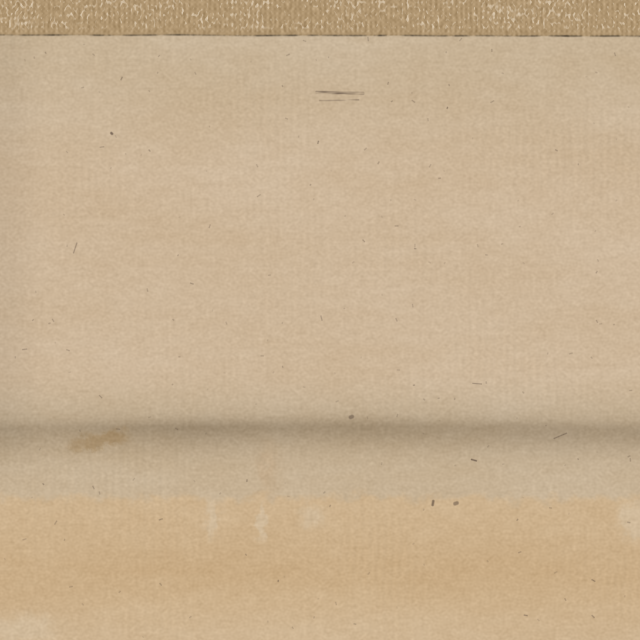
A WebGL 2 fragment shader for this texture:

```glsl
#version 300 es
precision highp float;
// Aged laid paper with a cloth strip on top, a soft horizontal fold and a tan water stain.
uniform vec2 u_resolution;
out vec4 fragColor;

vec2 hash2(vec2 p) {
  vec3 q = fract(p.xyx * vec3(0.1031, 0.1030, 0.0973));
  q += dot(q, q.yzx + 33.33);
  return fract((q.xx + q.yz) * q.zy);
}

float cornerSlope(vec2 cell, vec2 offset, vec2 f) {
  return dot(hash2(cell + offset) * 2.0 - 1.0, f - offset);
}

float gradientNoise(vec2 p) {
  vec2 i = floor(p), f = p - i;
  vec2 u = f * f * f * (f * (f * 6.0 - 15.0) + 10.0);
  return mix(
    mix(cornerSlope(i, vec2(0, 0), f), cornerSlope(i, vec2(1, 0), f), u.x),
    mix(cornerSlope(i, vec2(0, 1), f), cornerSlope(i, vec2(1, 1), f), u.x), u.y);
}

float fbm(vec2 p) {
  float sum = 0.0, amp = 1.0;
  for (int i = 0; i < 4; i++) {
    sum += amp * gradientNoise(p);
    p = p * 2.03 + 17.3;
    amp *= 0.55;
  }
  return sum;
}

// Soft elliptical blob, 1 at its centre
float blob(vec2 p, vec2 centre, vec2 radius) {
  vec2 d = (p - centre) / radius;
  return exp(-dot(d, d));
}

// Soft-edged line segment
float stroke(vec2 p, vec2 a, vec2 b, float width) {
  vec2 ab = b - a;
  float t = clamp(dot(p - a, ab) / dot(ab, ab), 0.0, 1.0);
  float soft = max(1.0 / u_resolution.y, 0.0017);
  return 1.0 - smoothstep(width - soft, width + soft, length(p - a - ab * t));
}

// Small fibres and specks, at most one in each grid cell
float specks(vec2 p, float cells, float density) {
  vec2 cell = floor(p * cells);
  vec2 pick = hash2(cell + 51.0), place = hash2(cell + 7.0);
  vec2 centre = (cell + 0.2 + 0.6 * place) / cells;
  float angle = pick.y * 6.28;
  vec2 reach = vec2(cos(angle), sin(angle)) * (0.0003 + 0.003 * place.x * place.y);
  return step(pick.x, density) * (0.3 + 0.7 * place.y) * stroke(p, centre - reach, centre + reach, 0.0008);
}

void main() {
  vec2 uv = gl_FragCoord.xy / u_resolution;

  // Sheet: cooler near the top and the fold, warmer between
  float warmth = smoothstep(0.95, 0.70, uv.y) * smoothstep(0.34, 0.43, uv.y);
  float cloud = fbm(uv * vec2(3.0, 9.0) + 4.0);
  vec3 color = mix(vec3(0.777, 0.695, 0.580), vec3(0.802, 0.712, 0.598), warmth);
  color += cloud * vec3(0.020, 0.026, 0.035);
  color *= 1.0 - 0.04 * smoothstep(0.08, 0.0, uv.x) * smoothstep(0.2, 0.4, uv.y);

  // Tan stain with a ragged upper edge and paler patches
  vec2 frayed = uv + 0.018 * vec2(fbm(uv * 38.0), fbm(uv * 38.0 + 40.0));
  float ragged = 0.222 + 0.014 * gradientNoise(vec2(uv.x * 13.0, 2.0)) + 0.016 * fbm(uv * 36.0);
  float stain = 1.0 - smoothstep(-0.009, 0.009, uv.y - ragged);
  float pale = blob(frayed, vec2(0.330, 0.195), vec2(0.013, 0.035))
             + blob(frayed, vec2(0.408, 0.187), vec2(0.010, 0.035))
             + 0.8 * blob(frayed, vec2(0.487, 0.190), vec2(0.024, 0.022))
             + 1.3 * blob(frayed, vec2(0.992, 0.187), vec2(0.028, 0.030))
             + 0.8 * blob(frayed, vec2(0.030, 0.015), vec2(0.080, 0.028));
  vec3 tanStain = mix(vec3(0.803, 0.696, 0.553), vec3(0.785, 0.670, 0.518), blob(uv, vec2(0.5, 0.10), vec2(1.0, 0.05)));
  tanStain += vec3(0.006, 0.012, 0.020) * smoothstep(0.07, 0.0, uv.y) + cloud * vec3(0.015, 0.020, 0.025);
  tanStain = mix(tanStain, vec3(0.822, 0.738, 0.620), 0.8 * smoothstep(0.1, 0.9, pale));
  color = mix(color, tanStain, stain);

  // Fold: a rounded dark trough, fading faster above than below
  float crease = uv.y - 0.328 - 0.006 * sin(uv.x * 3.14) - 0.002 * gradientNoise(vec2(uv.x * 6.0, 9.0));
  float shade = exp(-pow(abs(crease) / (crease > 0.0 ? 0.013 : 0.033), 1.6));
  color *= 1.0 - shade * vec3(0.140, 0.150, 0.165) * (1.0 + 0.5 * gradientNoise(uv * vec2(5.0, 20.0)));
  color *= 1.0 - 0.04 * blob(uv, vec2(0.5, 0.335), vec2(3.0, 0.040));

  // Brown smudge and faint rust below the crease
  float smudge = blob(frayed, vec2(0.172, 0.315), vec2(0.026, 0.012))
               + 0.8 * blob(frayed, vec2(0.134, 0.307), vec2(0.026, 0.012));
  color = mix(color, vec3(0.62, 0.51, 0.36), 0.6 * smoothstep(0.1, 0.9, smudge));
  color = mix(color, vec3(0.75, 0.63, 0.49), 0.35 * blob(frayed, vec2(0.42, 0.265), vec2(0.014, 0.040)));

  // Laid ribs and fibre grain
  color *= 1.0 + 0.008 * sin(uv.x * 520.0 + 5.0 * gradientNoise(uv * 9.0)) * smoothstep(-0.3, 0.5, gradientNoise(uv * 6.0));
  color += 0.042 * gradientNoise(uv * vec2(190.0, 220.0)) + 0.028 * gradientNoise(uv * vec2(75.0, 120.0));
  color += 0.018 * gradientNoise(uv * vec2(22.0, 50.0)) * vec3(0.8, 1.0, 1.2);

  // Scattered specks, then the stronger ink and pencil marks
  float dirt = 0.50 * specks(uv, 19.0, 0.16) + 0.35 * specks(uv + 0.37, 41.0, 0.10);
  dirt += 0.65 * stroke(uv, vec2(0.174, 0.792), vec2(0.175, 0.791), 0.0018);
  dirt += 0.45 * stroke(uv, vec2(0.548, 0.348), vec2(0.550, 0.349), 0.0030);
  dirt += 0.70 * stroke(uv, vec2(0.737, 0.282), vec2(0.744, 0.280), 0.0010);
  dirt += 0.60 * stroke(uv, vec2(0.676, 0.211), vec2(0.677, 0.217), 0.0018);
  dirt += 0.45 * stroke(uv, vec2(0.711, 0.213), vec2(0.714, 0.214), 0.0028);
  dirt += 0.45 * stroke(uv, vec2(0.866, 0.315), vec2(0.885, 0.323), 0.0007);
  dirt += 0.40 * stroke(uv, vec2(0.115, 0.605), vec2(0.120, 0.620), 0.0007);
  dirt += 0.45 * stroke(uv, vec2(0.739, 0.401), vec2(0.752, 0.400), 0.0006);
  float pencil = stroke(uv, vec2(0.495, 0.856), vec2(0.567, 0.854), 0.0022)
               + 0.6 * stroke(uv, vec2(0.500, 0.843), vec2(0.560, 0.844), 0.0012);
  dirt += pencil * (0.35 + 0.7 * gradientNoise(uv * vec2(60.0, 250.0)));
  color = mix(color, vec3(0.33, 0.27, 0.23), clamp(dirt, 0.0, 1.0));

  // Cloth strip: ribbed weave with worn pale flecks, over a broken seam
  float above = uv.y - 0.9455 - 0.0015 * gradientNoise(vec2(uv.x * 9.0, 5.0)) + 0.002 * uv.x;
  float weave = sin(uv.x * 800.0 + 2.0 * gradientNoise(uv * 40.0)) * (0.6 + 0.4 * sin(uv.y * 900.0));
  float worn = smoothstep(0.0, 0.6, 0.5 * fbm(uv * vec2(14.0, 22.0) + 8.0) + 1.3 * gradientNoise(uv * vec2(230.0, 150.0)));
  vec3 cloth = vec3(0.685, 0.583, 0.44) + 0.035 * weave + 0.10 * gradientNoise(uv * vec2(190.0, 110.0));
  cloth = mix(cloth, vec3(0.86, 0.79, 0.69), worn * (0.7 + 0.3 * weave) * smoothstep(0.003, 0.016, above));
  color = mix(color, cloth, smoothstep(-0.0018, 0.0018, above));
  color *= 1.0 - blob(vec2(above), vec2(0), vec2(0.0023)) * clamp(0.22 + 0.6 * fbm(vec2(uv.x * 30.0, 3.0)), 0.05, 0.5);
  fragColor = vec4(color, 1.0);
}
```
